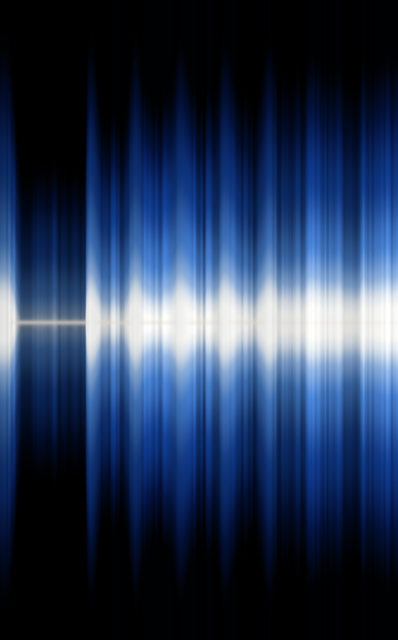
This background is drawn by a WebGL 1 fragment shader. Its source:

```glsl
precision highp float;
// Vertical curtains of blue light crossed by a white horizontal glow.
// Each column has an energy that sets how far its light reaches;
// a colour ramp over the distance from the glow does the rest.

uniform vec2 u_resolution;

const float GLOW_Y = 0.496;
const float FIRST_BEAM = 0.229;
const float BEAM_STEP = 0.112;
const float CURTAIN_EDGE = 0.217;

float hash(float n) {
  return fract(sin(n * 12.9898) * 43758.547);
}

// Smooth one-dimensional noise in 0..1
float lineNoise(float x) {
  float cell = floor(x);
  float f = fract(x);
  return mix(hash(cell), hash(cell + 1.0), f * f * (3.0 - 2.0 * f));
}

// Layered thin vertical lines, centred on zero
float fineLines(float x) {
  float sum = 0.0;
  float frequency = 38.0;
  float weight = 0.5;
  for (int i = 0; i < 3; i++) {
    sum += weight * (lineNoise(x * frequency + 7.0 * float(i)) - 0.5);
    frequency *= 2.1;
    weight *= 0.8;
  }
  return sum;
}

// Five evenly spaced bright beams
float beams(float x) {
  float index = clamp(floor((x - FIRST_BEAM) / BEAM_STEP + 0.5), 0.0, 4.0);
  float offset = (x - FIRST_BEAM - index * BEAM_STEP) / 0.02;
  return exp(-offset * offset);
}

// Light energy of a column, 0 = dark gap, 1 = full beam
float columnEnergy(float x, float lines) {
  float curtain = smoothstep(CURTAIN_EDGE - 0.006, CURTAIN_EDGE + 0.004, x);
  float base = mix(0.36, 0.62, smoothstep(0.25, 0.6, x));
  base = mix(base, 0.78, smoothstep(0.66, 0.72, x));
  float lit = mix(base + lines * 0.45, 1.0, beams(x));
  float leftBeam = 1.0 - smoothstep(0.015, 0.06, x);
  float gap = max(0.0, 0.06 + lines * 0.15);
  return clamp(max(mix(gap, lit, curtain), leftBeam), 0.0, 1.0);
}

// White core through blue to black
vec3 lightRamp(float d) {
  vec3 color = vec3(0.94, 0.94, 0.93);
  color = mix(color, vec3(0.84, 0.87, 0.90), smoothstep(0.025, 0.055, d));
  color = mix(color, vec3(0.53, 0.66, 0.83), smoothstep(0.045, 0.085, d));
  color = mix(color, vec3(0.25, 0.45, 0.73), smoothstep(0.07, 0.135, d));
  color = mix(color, vec3(0.05, 0.19, 0.46), smoothstep(0.11, 0.25, d));
  color = mix(color, vec3(0.01, 0.07, 0.24), smoothstep(0.23, 0.36, d));
  return mix(color, vec3(0.0, 0.002, 0.006), smoothstep(0.31, 0.455, d));
}

void main() {
  vec2 uv = gl_FragCoord.xy / u_resolution;
  float d = abs(uv.y - GLOW_Y);
  float lines = fineLines(uv.x);
  float energy = columnEnergy(uv.x, lines);

  // Weak columns have a shorter reach and lose their white core
  float reach = mix(0.6, 1.0, energy);
  float coreLoss = 0.065 * pow(1.0 - energy, 1.5);
  vec3 color = lightRamp(d / reach + coreLoss);

  // Dim the gaps and shade the thin lines, less so inside the glow
  float shade = mix(0.62, 1.0, smoothstep(0.0, 0.6, energy));
  float lineDepth = mix(0.25, 0.9, smoothstep(0.02, 0.16, d));
  lineDepth *= 1.0 - 0.75 * beams(uv.x);
  color *= shade * (1.0 + lines * lineDepth);

  // Warm hairline along the glow in weak columns
  float hairline = exp(-pow(d / 0.004, 2.0)) * (1.0 - energy);
  color = mix(color, vec3(0.86, 0.82, 0.78), 0.65 * hairline);

  gl_FragColor = vec4(clamp(color, 0.0, 1.0), 1.0);
}
```
